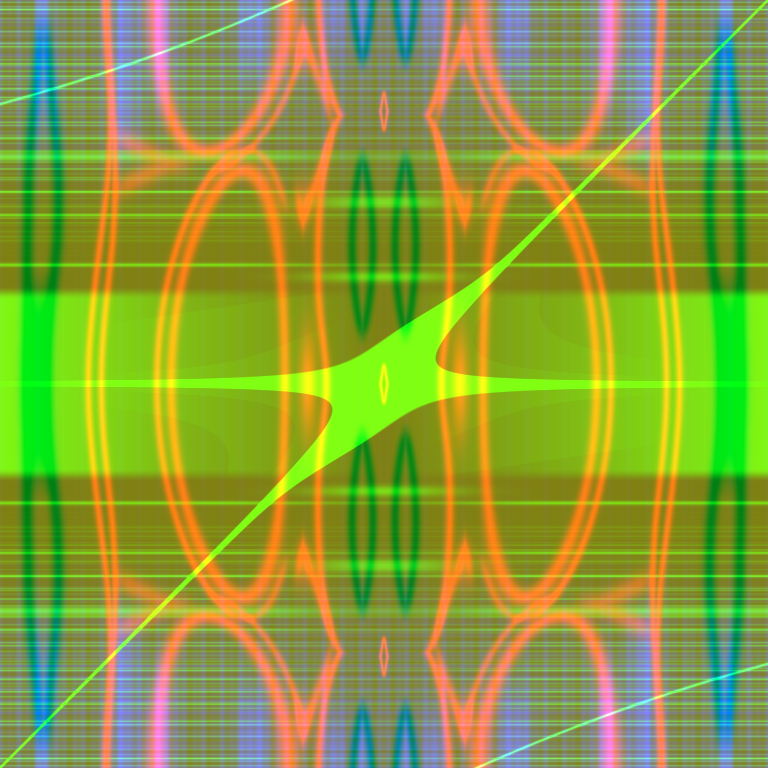
Write a WebGL 2 fragment shader that draws this background.

```glsl
#version 300 es
precision highp float;
uniform vec2 u_resolution;
out vec4 outColor;

const vec3 OLIVE = vec3(0.5, 0.5, 0.075);
const float BAND_HALF = 0.23;
const float STAR_INNER = 0.0045;
const float STAR_OUTER = 0.0045;
const float STAR_BULGE = 0.0105;
const float CONTOUR_WIDTH = 0.014;
const float PAIR_WIDTH = 0.011;
const float REPEAT_Y = 0.71;
const float FINE_ROWS = 125.0;
const float COARSE_ROWS = 48.0;
// Main green rows: height, width, strength
const vec3 ROWS[5] = vec3[5](
    vec3(0.591, 0.010, 0.65), vec3(0.310, 0.005, 0.6), vec3(0.440, 0.004, 0.6),
    vec3(0.500, 0.004, 0.4), vec3(0.640, 0.004, 0.4));
// Blue columns: distance from axis, width, lowest height
const vec3 COLUMNS[4] = vec3[4](
    vec3(0.34, 0.045, 0.70), vec3(0.58, 0.035, 0.64),
    vec3(0.675, 0.035, 0.5), vec3(0.13, 0.025, 0.75));

float hash(float n) { return fract(sin(n * 91.345) * 4758.54); }

float glow(float d, float w) { return exp(-d * d / (w * w)); }

// Approximate signed distance to an ellipse
float ellipse(vec2 v, vec2 r) {
    float k = length(v / r);
    return k * (k - 1.0) / max(length(v / (r * r)), 1e-4);
}

// One-dimensional cellular noise, drawn as bright lines
float cellLines(float t, float width) {
    float sum = 0.0;
    for (int i = -1; i <= 1; i++) {
        float id = floor(t) + float(i);
        float strength = hash(id + 17.0);
        sum += strength * strength * glow(t - id - hash(id), width);
    }
    return sum;
}

// Orange outlines, mirrored over both axes
float contours(vec2 m) {
    vec2 oval = vec2(m.x - 0.406 + 0.13 * m.y * m.y, m.y);
    float o = glow(ellipse(oval, vec2(0.148, 0.555)), CONTOUR_WIDTH + 0.009 * smoothstep(0.25, 0.55, m.y));
    float outerSide = max(smoothstep(-0.05, 0.06, oval.x), 0.7 * smoothstep(0.42, 0.5, m.y));
    o += glow(ellipse(oval, vec2(0.185, 0.61)), PAIR_WIDTH) * outerSide * smoothstep(0.2, 0.23, m.x);

    float drop = (1.0 - m.y) / 0.41;
    vec2 cup = vec2(m.x - 0.42 - 0.045 * drop * drop, m.y - 1.0);
    float rim = glow(ellipse(cup, vec2(0.172, 0.395)), 0.02 + 0.008 * smoothstep(0.7, 1.0, m.y));
    rim += 0.8 * glow(ellipse(cup, vec2(0.218, 0.45)), PAIR_WIDTH) * smoothstep(0.0, -0.06, cup.x) * smoothstep(0.94, 0.84, m.y);
    o += rim * step(0.4, m.y);

    // Cusped inner line and the spikes beside it
    float cusp = 0.115 + 0.06 * (1.0 - exp(-abs(m.y - 0.7) / 0.12)) - 0.025 * glow(m.y, 0.17);
    o += glow(m.x - cusp, 0.0115);
    float leg = (abs(m.y - 0.67) - 0.24 + 2.8 * abs(m.x - 0.211)) / 2.97;
    o += 0.85 * glow(leg, 0.013) * smoothstep(0.24, 0.21, m.x) * smoothstep(0.125, 0.15, m.x);
    o += 0.55 * glow(length(vec2((m.x - 0.211) / 0.025, (abs(m.y - 0.67) - 0.2) / 0.06)), 1.0);

    // Outer pair, forked smear and small axis lens
    float outer = m.x - 0.753 + 0.045 * smoothstep(0.0, 0.6, m.y) - 0.015 * smoothstep(0.65, 1.0, m.y);
    float split = 0.014 * smoothstep(0.75, 0.3, m.y) + 0.003;
    o += glow(abs(outer) - split, 0.010);
    float fork = abs(m.y - 0.575) - 0.5 * max(m.x - 0.56, 0.0);
    o += 0.65 * glow(fork, 0.03) * smoothstep(0.47, 0.56, m.x) * smoothstep(0.72, 0.66, m.x);
    o += glow(length((m - vec2(0.198, 0.0)) / vec2(0.022, 0.14)), 1.0);
    float gemY = min(m.y, abs(m.y - REPEAT_Y)) / 0.055;
    float gem = m.x - 0.009 * max(1.0 - gemY, 0.0);
    o += glow(gem, 0.0045) * smoothstep(1.1, 0.8, gemY);
    return min(o, 1.0);
}

// Center line and half width of the tall side lens
vec2 sideLens(vec2 m) {
    float reach = 0.026 + 0.013 * smoothstep(0.1, 0.4, m.y) - 0.03 * smoothstep(0.5, 0.95, m.y);
    return vec2(m.x - 0.905 + 0.018 * smoothstep(0.0, 0.5, m.y), reach);
}

// Vertical lenses where red is removed
float darkLenses(vec2 m) {
    float t = min(abs(m.y - 0.36), abs(m.y - 0.36 - REPEAT_Y)) / 0.24;
    float pinch = abs(m.x - 0.056) - 0.027 * max(1.0 - t * t, 0.0);
    float d = 0.95 * glow(pinch, 0.012) * smoothstep(1.12, 0.82, t);
    vec2 lens = sideLens(m);
    d += glow(abs(lens.x) - lens.y, 0.016) * smoothstep(1.0, 0.85, m.y);
    d += glow(lens.x, 0.03) * smoothstep(0.32, 0.15, m.y);
    return min(d, 1.0);
}

float greenRows(vec2 m) {
    float g = 0.0;
    for (int i = 0; i < 5; i++) g += ROWS[i].z * glow(m.y - ROWS[i].x, ROWS[i].y);
    float fine = 0.5 * cellLines(m.y * FINE_ROWS, 0.3) + 0.45 * cellLines(m.y * COARSE_ROWS, 0.12);
    g += fine * smoothstep(0.25, 0.62, m.y);
    g *= mix(0.45, 1.0, smoothstep(0.08, 0.45, m.x));
    float middle = glow(m.y - 0.474, 0.016) + glow(m.y - 0.279, 0.014);
    return g + 0.6 * middle * glow(m.x, 0.19);
}

float blueHaze(vec2 m) {
    float threads = sin(m.x * 190.0) * sin(m.x * 71.0);
    float weave = 0.75 + 0.35 * threads + 0.4 * sin(m.y * 310.0) * sin(m.y * 97.0);
    float b = 0.36 * weave * smoothstep(0.36, 0.8, m.y) + 0.05 * max(threads, 0.0);
    for (int i = 0; i < 4; i++)
        b += 0.46 * glow(m.x - COLUMNS[i].x, COLUMNS[i].y) * smoothstep(COLUMNS[i].z, COLUMNS[i].z + 0.22, m.y);
    vec2 lens = sideLens(m);
    b += 0.5 * glow(lens.x, lens.y + 0.012) * smoothstep(0.5, 0.88, m.y);
    return b + 0.35 * glow(m.x - 0.056, 0.03) * smoothstep(0.78, 0.95, m.y);
}

void main() {
    float scale = min(u_resolution.x, u_resolution.y);
    vec2 p = (2.0 * gl_FragCoord.xy - u_resolution) / scale;
    vec2 m = abs(p);
    float px = 2.0 / scale;

    // Curved four-armed star with stepped levels around it
    float h = p.y * (p.x - p.y);
    float limit = h > 0.0 ? STAR_INNER : STAR_OUTER + STAR_BULGE * glow(m.y - 0.16, 0.11);
    float soft = px * length(vec2(p.y, p.x - 2.0 * p.y)) + 1e-5;
    float star = 1.0 - smoothstep(-soft, soft, abs(h) - limit);
    float level = log2(max(abs(h) / limit, 1.0)) / 1.6;
    float steps = floor(level) + smoothstep(0.97, 1.0, fract(level));

    // Side band and the thin arc near two corners
    float band = smoothstep(BAND_HALF + 0.025, BAND_HALF - 0.01, m.y);
    float side = band * (0.47 * m.x + 0.035 * (1.0 - min(steps, 2.0)) * smoothstep(0.05, 0.3, m.x) * smoothstep(0.8, 0.5, m.x));
    vec2 q = p.y < 0.0 ? -p : p;
    float u = q.x + 1.0;
    float arc = glow(q.y - 0.729 - 0.27 * u - 0.115 * u * u, 0.003 + 0.3 * px);

    vec3 color = OLIVE;
    float orange = contours(m);
    color.r = mix(color.r, 1.0, orange) * (1.0 - darkLenses(m));
    color.g += side + 0.5 * max(star, arc) + 0.6 * greenRows(m) * (1.0 - 0.5 * orange);
    color.b += blueHaze(m) * (1.0 - 0.7 * star) + 0.15 * arc;
    outColor = vec4(clamp(color, 0.0, 1.0), 1.0);
}
```
